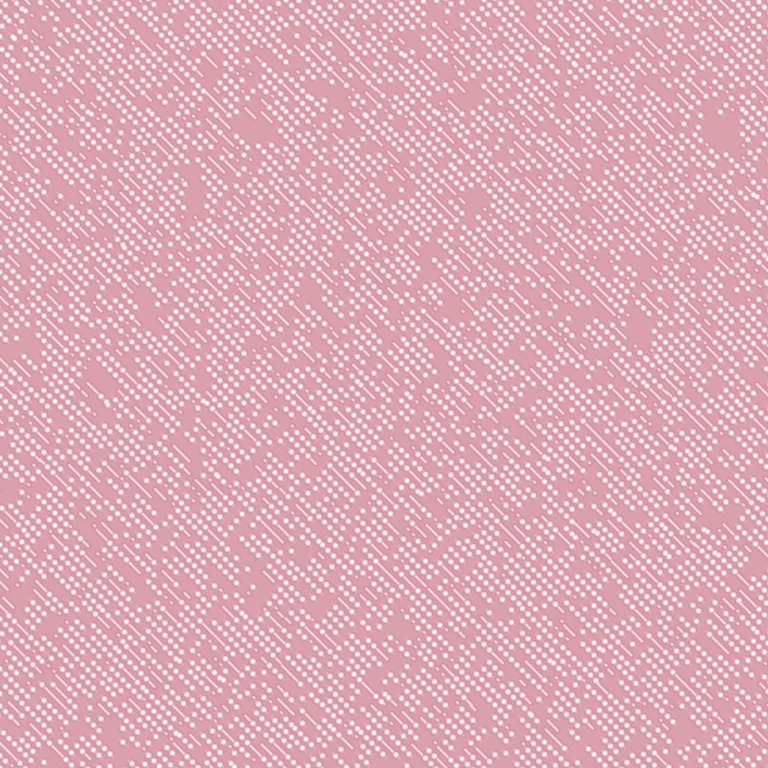
Give the GLSL for this pattern, as a Shadertoy shader.

```glsl
// Soft white dots strung on falling diagonal chains over a dusty rose ground.
// Dots share a fine cell grid; hashes shift short runs a little and turn
// single steps into thin strokes, specks or gaps.

const float CELLS = 384.0;         // fine cells across the canvas
const float STEP = 2.75;           // cells between dots on a chain, in x
const float CHAIN_GAP = 6.2;       // horizontal cells between chains
const float RUN = 7.0;             // steps in a run that shifts as one
const float SHIFT_SHARE = 0.30;    // runs that leave the common grid
const float DOT_CORE = 0.45;       // radius where the dot starts to fade
const float DOT_EDGE = 1.85;       // radius where the dot has vanished
const float STROKE_EDGE = 0.95;    // half width of strokes and specks
const float STROKE_LIGHT = 0.72;
const float LINK_LIGHT = 0.24;     // faint bridge between chained dots
const float STROKE_SHARE = 0.13;
const float SPECK_SHARE = 0.07;
const float DROP_SHARE = 0.09;
const float PATCH_LEVEL = 0.19;    // noise below this leaves a bare patch
const vec2 PATCH_SIZE = vec2(8.0, 6.0); // cells along and across the chains

const vec3 ROSE  = vec3(0.854, 0.626, 0.670);
const vec3 SHADE = vec3(0.838, 0.583, 0.636);
const vec3 WHITE = vec3(0.990, 0.965, 0.975);

float hash(vec2 p) {
    vec3 q = fract(vec3(p.xyx) * vec3(0.1031, 0.1030, 0.0973));
    q += dot(q, q.yzx + 33.33);
    return fract((q.x + q.y) * q.z);
}

float valueNoise(vec2 p) {
    vec2 i = floor(p), f = fract(p);
    f = f * f * (3.0 - 2.0 * f);
    float low = mix(hash(i), hash(i + vec2(1, 0)), f.x);
    float high = mix(hash(i + vec2(0, 1)), hash(i + vec2(1, 1)), f.x);
    return mix(low, high, f.y);
}

// Distance to a stroke along the falling diagonal, centred at the origin.
float strokeDistance(vec2 p, float halfLength) {
    float along = clamp((p.x - p.y) * 0.5, -halfLength, halfLength);
    return length(p - vec2(along, -along));
}

// Returns brightness of one mark in x and its distance in y.
vec2 chainMark(vec2 p, float chain, float n) {
    // Short runs leave the common grid along or across the chain.
    float place = n + floor(RUN * hash(vec2(chain, 5.0)));
    float run = floor(place / RUN);
    float turn = hash(vec2(chain + 31.0, run + 400.0));
    float shifted = step(turn, SHIFT_SHARE);
    float across = 0.7 * shifted * step(0.5 * SHIFT_SHARE, turn);
    float along = shifted * (2.0 * step(0.5, hash(vec2(run + 300.0, chain))) - 1.0);
    float x = n * STEP + along;
    vec2 centre = vec2(x, chain * CHAIN_GAP + across - x);
    vec2 q = p - centre;

    // Bare patches, dropped dots and gaps between runs.
    vec2 patchPoint = vec2(centre.x - centre.y, centre.x + centre.y) * 0.7071;
    float patchNoise = valueNoise(patchPoint / PATCH_SIZE + 517.0);
    float pick = hash(vec2(n + 211.0, chain + 73.0));
    bool runGap = place == run * RUN && turn > 0.5;
    if (patchNoise < PATCH_LEVEL || pick < DROP_SHARE || runGap) return vec2(0.0, 9.0);

    // Strokes fill pairs of steps.
    float pair = floor((n + floor(2.0 * hash(vec2(chain, 91.0)))) / 2.0);
    if (hash(vec2(pair + 257.0, chain + 129.0)) < STROKE_SHARE) {
        float d = strokeDistance(q, STEP * 0.4);
        return vec2(STROKE_LIGHT * (1.0 - smoothstep(0.1, STROKE_EDGE, d)), d + 0.8);
    }
    // Specks are tiny and sit beside the chain.
    if (pick < DROP_SHARE + SPECK_SHARE) {
        float d = strokeDistance(q - 0.5, 0.2);
        return vec2(STROKE_LIGHT * (1.0 - smoothstep(0.1, STROKE_EDGE, d)), d + 0.8);
    }
    float d = length(q);
    float link = 1.0 - smoothstep(0.2, 1.3, strokeDistance(q, STEP * 0.5));
    return vec2(max(1.0 - smoothstep(DOT_CORE, DOT_EDGE, d), LINK_LIGHT * link), d);
}

void mainImage(out vec4 fragColor, in vec2 fragCoord) {
    vec2 p = fragCoord / iResolution.y * CELLS;
    float nearestChain = round((p.x + p.y) / CHAIN_GAP);
    float light = 0.0;
    float nearest = 9.0;

    // Gather marks from the three closest chains.
    for (int j = -1; j <= 1; j++) {
        float chain = nearestChain + float(j);
        float foot = (p.x - p.y + chain * CHAIN_GAP) * 0.5;
        float n = round(foot / STEP);
        for (int i = -1; i <= 1; i++) {
            vec2 mark = chainMark(p, chain, n + float(i));
            light = max(light, mark.x);
            nearest = min(nearest, mark.y);
        }
    }

    // A faint darker rim separates the marks from the ground.
    float rim = smoothstep(1.4, 1.8, nearest) * (1.0 - smoothstep(2.0, 2.8, nearest));
    vec3 ground = mix(ROSE, SHADE, rim);
    fragColor = vec4(mix(ground, WHITE, light), 1.0);
}
```
